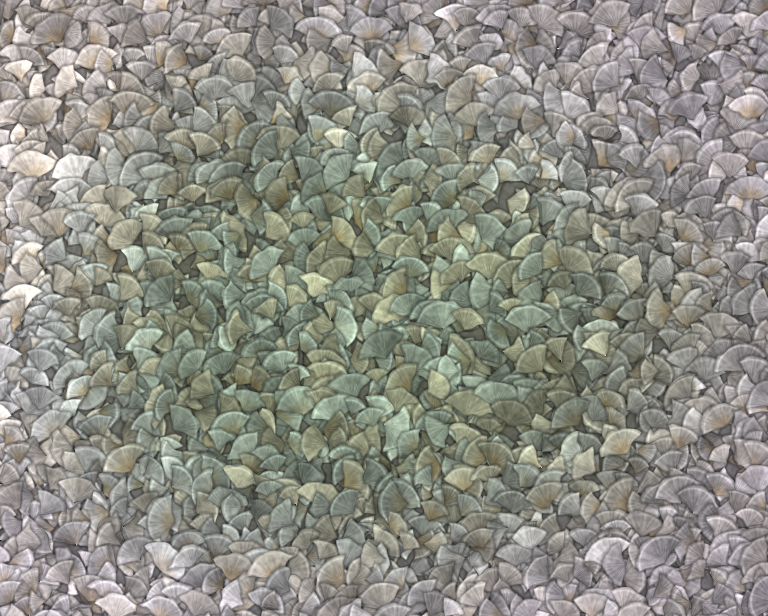
This texture is drawn by a WebGL 2 fragment shader. Its source:

```glsl
#version 300 es
precision highp float;
// Overlapping iridescent fan-shaped scales with radial grooves, green at the centre and lilac at the borders.
#define SCALES_ACROSS 40.0
#define RADIUS_MIN 0.9
#define RADIUS_MAX 1.5
#define TURN 4.4
#define GROOVES 13.0
#define GROOVE_DEPTH 0.21
#define SHADOW 0.23
#define RIM_LIGHT 0.13
#define SHEEN 0.20
#define GRAIN 0.15
#define GAIN 1.04

uniform vec2 u_resolution;
out vec4 fragColor;

float hash(vec2 p) {
  return fract(sin(dot(p, vec2(127.1, 311.7))) * 43758.5453);
}

float noise(vec2 p) {
  vec2 i = floor(p), f = fract(p);
  f = f * f * (3.0 - 2.0 * f);
  return mix(mix(hash(i), hash(i + vec2(1, 0)), f.x),
             mix(hash(i + vec2(0, 1)), hash(i + vec2(1, 1)), f.x), f.y);
}

// Slow drift of colour over the whole surface
vec3 surfaceTint(vec2 uv) {
  float drift = noise(uv * 4.0 + 3.0) - 0.5;
  float border = smoothstep(0.15, 0.58, length((uv - vec2(0.48, 0.50)) * vec2(0.95, 1.0)) + 0.12 * drift);
  vec3 tint = mix(vec3(0.53, 0.55, 0.475), vec3(0.65, 0.625, 0.65), border);
  float warm = smoothstep(0.5, 0.0, uv.x) * smoothstep(0.35, 0.9, uv.y);
  tint = mix(tint, vec3(0.70, 0.665, 0.63), 0.55 * warm);
  float bright = smoothstep(0.35, 0.0, uv.x) * 0.12 - smoothstep(0.6, 1.0, uv.x) * 0.04;
  return tint * (1.0 + bright + 0.12 * drift);
}

// Colour of one scale; polar = (angle from its axis, distance from its apex)
vec3 scaleColor(vec3 tint, vec2 polar, float radius, float halfAngle, float inside, vec2 id, float centre) {
  float r = polar.y / radius;
  float tone = mix(0.80, 1.06, hash(id + 5.3));
  float glint = smoothstep(0.66, 1.0, hash(id + 8.1));
  tone += 0.30 * glint;
  tone += SHEEN * (hash(id + 2.9) - 0.5) * 2.0 * polar.x / halfAngle;
  tone += 0.14 * (r - 0.7);

  // Fine ridges fanning out of the apex
  float ridge = noise(vec2(polar.x * GROOVES, r * 2.5) + id * 7.0);
  tone += GROOVE_DEPTH * (ridge - 0.5) * smoothstep(0.05, 0.4, r);

  // Teal or cream cast on the outer part, amber near the apex
  vec3 cool = mix(vec3(1.0), vec3(0.96, 1.03, 1.05), centre);
  vec3 cream = mix(vec3(1.01, 1.0, 0.97), vec3(1.03, 1.02, 0.96), centre);
  vec3 color = tint * tone * mix(cool, cream, step(0.55, hash(id + 4.4)));
  float amber = smoothstep(0.75, 0.25, r) * smoothstep(0.5, 0.95, hash(id + 9.7));
  color *= mix(vec3(1.0), vec3(0.96, 0.86, 0.70), amber * (0.4 + 0.6 * ridge));

  // Pale lip behind a thin dark outline
  float lip = (radius - polar.y - 0.13) / 0.065;
  color += RIM_LIGHT * exp(-lip * lip) * mix(vec3(1.0), vec3(0.88, 1.04, 1.04), centre)
         * (0.3 + hash(id + 6.6));
  return color * (1.0 - 0.22 * smoothstep(0.09, 0.0, inside));
}

void main() {
  vec2 uv = gl_FragCoord.xy / u_resolution;
  vec2 p = gl_FragCoord.xy / u_resolution.x * SCALES_ACROSS;
  float aa = SCALES_ACROSS / u_resolution.x;
  vec3 tint = surfaceTint(uv);
  float centre = smoothstep(0.55, 0.15, length(uv - vec2(0.42, 0.48)));
  float wobble = 0.22 * (noise(p * 2.2) - 0.5);
  vec3 color = tint * 0.68;

  // Two layers, painted from the upper rows down so lower scales overlap
  for (int layer = 0; layer < 2; layer++) {
    for (int j = 2; j >= -2; j--) {
      for (int i = -2; i <= 2; i++) {
        vec2 cell = floor(p) + vec2(i, j);
        vec2 id = cell + float(layer) * 57.0;
        vec2 q = p - cell - vec2(hash(id), hash(id + 17.3));
        float radius = mix(RADIUS_MIN, RADIUS_MAX, hash(id + 31.7));
        float r = length(q);
        if (r > radius + 0.35) continue;

        // Sector with its axis near vertical
        float turn = (hash(id + 41.9) - 0.5) * TURN;
        float c = cos(turn), s = sin(turn);
        q = vec2(c * q.x - s * q.y, s * q.x + c * q.y);
        float angle = atan(q.x, q.y + 1e-5);
        float halfAngle = mix(0.65, 1.3, hash(id + 23.1));
        float side = r * sin(min(abs(angle) - halfAngle, 1.57));
        float d = max(r - radius, side) + wobble;
        if (d > 0.2) continue;

        color *= 1.0 - SHADOW * smoothstep(0.18, 0.0, d);
        vec3 top = scaleColor(tint, vec2(angle, r), radius, halfAngle, -d, id, centre);
        color = mix(color, top, smoothstep(0.7 * aa, -0.7 * aa, d));
      }
    }
  }

  // Fine surface grain
  color *= GAIN * (1.0 + GRAIN * (noise(p * 7.0) - 0.5) + GRAIN * (noise(p * 3.1 + 40.0) - 0.5));
  fragColor = vec4(clamp(color, 0.0, 1.0), 1.0);
}
```
